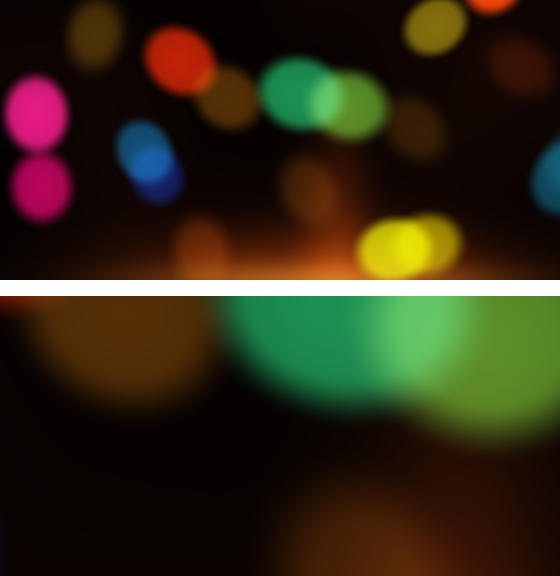
Top, the full canvas; bottom, a detail of the centre.
Reproduce this background procedurally as a WebGL 2 fragment shader.

```glsl
#version 300 es
precision highp float;
// Out-of-focus party lights on a near-black room: pairs of soft tilted discs
// are scattered by low-discrepancy formulas and screened over a faint haze,
// with dim background lights, a warm glow along the floor and a lit column.

uniform vec2 u_resolution;
out vec4 fragColor;

const int PAIRS = 7;
const int DIM_LIGHTS = 5;

// Colours of the two discs in each pair
const vec3 LEAD[PAIRS] = vec3[PAIRS](
    vec3(0.84, 0.09, 0.48), vec3(0.02, 0.28, 0.43), vec3(0.70, 0.12, 0.02),
    vec3(0.08, 0.53, 0.30), vec3(0.70, 0.72, 0.00), vec3(0.46, 0.40, 0.04),
    vec3(0.02, 0.27, 0.35));
const vec3 TRAIL[PAIRS] = vec3[PAIRS](
    vec3(0.67, 0.01, 0.33), vec3(0.04, 0.10, 0.37), vec3(0.30, 0.17, 0.02),
    vec3(0.30, 0.52, 0.14), vec3(0.55, 0.50, 0.00), vec3(0.93, 0.24, 0.04),
    vec3(0.02, 0.12, 0.16));

const vec3 NIGHT = vec3(0.012, 0.004, 0.003);
const vec3 HAZE = vec3(0.085, 0.026, 0.012);
const vec3 OLIVE = vec3(0.25, 0.17, 0.02);
const vec3 RUST = vec3(0.32, 0.08, 0.02);
const vec3 EMBER = vec3(0.52, 0.17, 0.02);
const vec3 FLAME = vec3(0.45, 0.27, 0.09);
const vec3 COLUMN = vec3(0.24, 0.08, 0.015);

float hash(vec2 p) {
    vec3 q = fract(vec3(p.xyx) * 0.1031);
    q += dot(q, q.yzx + 33.33);
    return fract((q.x + q.y) * q.z);
}

float valueNoise(vec2 p) {
    vec2 cell = floor(p);
    vec2 f = fract(p);
    f = f * f * (3.0 - 2.0 * f);
    float low = mix(hash(cell), hash(cell + vec2(1, 0)), f.x);
    float high = mix(hash(cell + vec2(0, 1)), hash(cell + vec2(1, 1)), f.x);
    return mix(low, high, f.y);
}

float bell(float x) {
    return exp(-x * x);
}

vec3 screenBlend(vec3 base, vec3 light) {
    return 1.0 - (1.0 - base) * (1.0 - light);
}

// Soft ellipse stretched along the given angle, slightly brighter inside
float softDisc(vec2 p, float angle, float radius, float stretch, float blur) {
    vec2 axis = vec2(cos(angle), sin(angle));
    vec2 local = vec2(dot(p, axis) / stretch, dot(p, vec2(-axis.y, axis.x)));
    float d = length(local) / radius;
    return (1.0 - smoothstep(1.0 - blur, 1.0 + blur, d)) * (1.06 - 0.16 * d * d);
}

// Dark room: haze, lit column and floor glow
vec3 room(vec2 p) {
    float haze = valueNoise(p * 2.6 + 4.0) * valueNoise(p * 1.7 + 9.0);
    vec3 col = NIGHT + HAZE * haze;
    float column = bell((p.x - 1.21) / 0.11) * (1.0 - smoothstep(0.2, 0.75, p.y));
    col = screenBlend(col, COLUMN * column);
    float spread = bell((p.x - 1.15) / 0.58);
    float ripple = 0.8 + 0.4 * valueNoise(vec2(p.x * 5.0, p.y * 3.0));
    col = screenBlend(col, EMBER * spread * ripple * bell(p.y / 0.17));
    return screenBlend(col, FLAME * spread * bell(p.y / 0.06));
}

// Faint, very blurred lights far behind
vec3 addDimLights(vec3 col, vec2 p) {
    for (int i = 0; i < DIM_LIGHTS; i++) {
        float k = float(i);
        vec2 centre = vec2(0.34 + 0.38 * k, fract(0.88 + 0.22 * k));
        vec3 tint = mix(OLIVE, RUST, fract(0.7 * k)) * (1.0 - 0.13 * k);
        float disc = softDisc(p - centre, 1.4 + 0.3 * k, 0.095, 1.3, 0.45);
        col = screenBlend(col, tint * disc);
    }
    return col;
}

// Vivid pairs of discs, each pair turned a little further than the last
vec3 addPairs(vec3 col, vec2 p) {
    for (int i = 0; i < PAIRS; i++) {
        float k = float(i);
        float height = fract(0.58 + 0.595 * k + 0.255 * k * k);
        vec2 centre = vec2(0.13 + 0.305 * k + 0.1 * sin(2.2 * k), 0.07 + 0.9 * height);
        float angle = -1.5 + 0.42 * k;
        float spacing = 0.17 + 0.09 * cos(2.6 * k);
        float radius = 0.11 - 0.015 * sin(1.6 * k);
        vec2 partner = centre + spacing * vec2(cos(angle), sin(angle));
        float lead = softDisc(p - centre, angle, radius, 1.2, 0.26);
        float trail = softDisc(p - partner, angle, radius * 0.95, 1.15, 0.32);
        col = screenBlend(col, LEAD[i] * lead);
        col = screenBlend(col, TRAIL[i] * trail);
    }
    return col;
}

void main() {
    vec2 p = gl_FragCoord.xy / u_resolution.y;
    vec3 col = addPairs(addDimLights(room(p), p), p);
    fragColor = vec4(clamp(col, 0.0, 1.0), 1.0);
}
```
